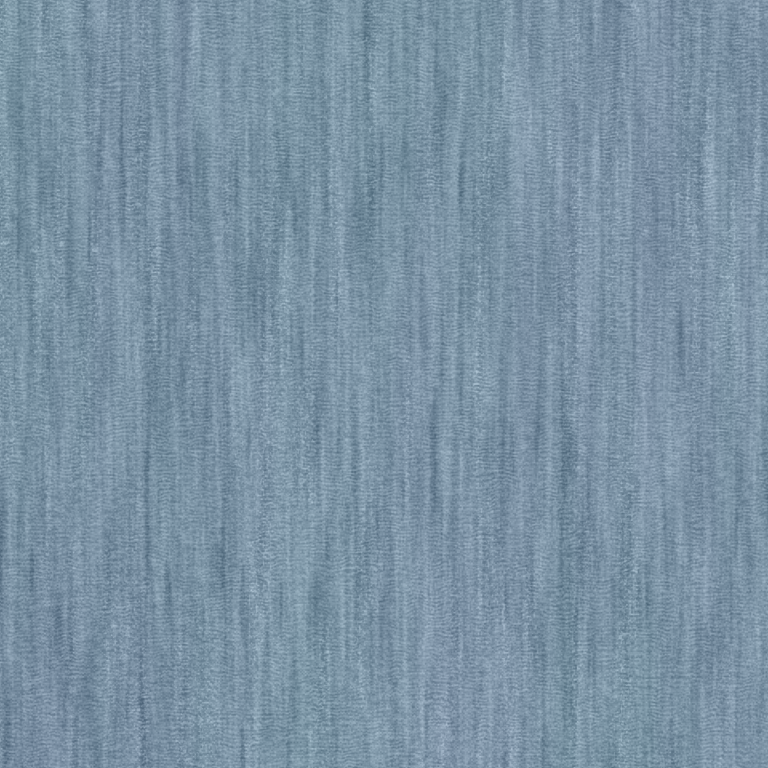
Write a WebGL 2 fragment shader that draws this texture.

```glsl
#version 300 es
precision highp float;
// Blue woven cloth with fine vertical streaks, crinkled ribs and pale speckle.

#define BASE_COLOR vec3(0.482, 0.573, 0.643)
#define SHADE_TINT vec3(1.04, 1.0, 0.96)
#define HUE_DRIFT vec3(0.014, -0.006, 0.010)
#define STREAK_CONTRAST 0.88
#define RIB_COUNT 190.0
#define RIB_DEPTH 0.027
#define RIB_WAVER 1.5
#define GRAIN_SCALE 480.0
#define GRAIN_DEPTH 0.120
#define FLECK_DEPTH 0.085
#define DASH_DEPTH 0.060

uniform vec2 u_resolution;
out vec4 fragColor;

const float TAU = 6.2831853;

float hash(vec2 p) {
    return fract(sin(dot(p, vec2(127.1, 311.7))) * 43758.5453);
}

float noise(vec2 p) {
    vec2 cell = floor(p);
    vec2 f = fract(p);
    f = f * f * (3.0 - 2.0 * f);
    float low = mix(hash(cell), hash(cell + vec2(1.0, 0.0)), f.x);
    float high = mix(hash(cell + vec2(0.0, 1.0)), hash(cell + vec2(1.0, 1.0)), f.x);
    return mix(low, high, f.y);
}

// Smooth random shade along one column, shifted so that ends do not line up
float columnShade(float column, float y) {
    y += 17.0 * hash(vec2(column, 3.7));
    float cell = floor(y);
    float f = smoothstep(0.0, 1.0, fract(y));
    return mix(hash(vec2(column, cell)), hash(vec2(column, cell + 1.0)), f);
}

// Layer of staggered vertical streaks, centred on zero
float streaks(vec2 uv, vec2 density, float seed) {
    float x = uv.x * density.x + seed;
    float y = uv.y * density.y;
    float column = floor(x);
    float f = smoothstep(0.0, 1.0, fract(x));
    return mix(columnShade(column, y), columnShade(column + 1.0, y), f) - 0.5;
}

// Short, broken horizontal ribs that slip between neighbouring threads
float ribs(vec2 uv) {
    float slip = noise(uv * vec2(46.0, 30.0)) + 0.5 * noise(uv * vec2(130.0, 90.0) + 31.0);
    float wave = sin(TAU * (uv.y * RIB_COUNT + RIB_WAVER * slip));
    float strength = 0.2 + 1.3 * noise(uv * vec2(75.0, 34.0) + 57.0);
    float broken = 2.0 * noise(uv * vec2(95.0, 330.0) + 19.0) - 1.0;
    return wave * strength + 0.9 * broken;
}

void main() {
    vec2 uv = gl_FragCoord.xy / min(u_resolution.x, u_resolution.y);

    // Slight raggedness of the threads
    vec2 thread = uv;
    thread.x += 0.0024 * (noise(uv * vec2(90.0, 190.0)) - 0.5);

    // Streaks from broad bands to single threads
    float shade = 0.030 * (noise(uv * vec2(6.0, 4.0) + 11.0) - 0.5);
    shade += 0.036 * streaks(thread, vec2(27.0, 5.0), 101.0);
    shade += 0.066 * streaks(thread, vec2(78.0, 8.0), 213.0);
    shade += 0.086 * streaks(thread, vec2(155.0, 10.0), 307.0);
    shade += 0.070 * streaks(thread, vec2(290.0, 15.0), 419.0);
    shade *= STREAK_CONTRAST;

    // Sparse darker dashes
    float dash = streaks(thread, vec2(120.0, 9.0), 727.0);
    shade -= DASH_DEPTH * (smoothstep(0.20, 0.46, dash) - 0.09);

    // Crinkle and grain
    shade += RIB_DEPTH * ribs(uv);
    shade += GRAIN_DEPTH * (noise(uv * GRAIN_SCALE + 5.0) - 0.5);

    // Pale flecks, denser along some threads
    float fuzzy = 0.15 + smoothstep(-0.10, 0.45, streaks(thread, vec2(64.0, 4.0), 521.0));
    float fleck = smoothstep(0.45, 0.95, noise(uv * vec2(440.0, 400.0) + 73.0));
    shade += FLECK_DEPTH * fuzzy * (fleck - 0.22);

    // Slow drift between violet and teal
    float drift = noise(uv * vec2(5.0, 2.0) + 87.0) - 0.5;
    drift += 0.6 * streaks(thread, vec2(38.0, 3.0), 631.0);

    vec3 color = BASE_COLOR + SHADE_TINT * shade + HUE_DRIFT * drift;
    fragColor = vec4(clamp(color, 0.0, 1.0), 1.0);
}
```
